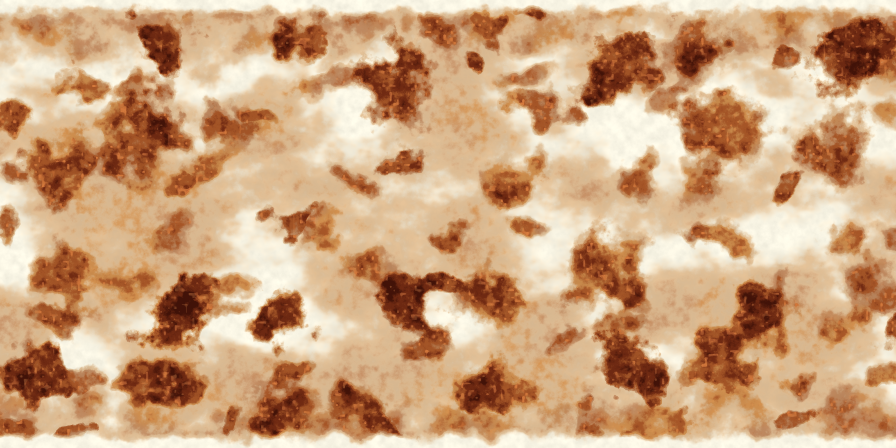
Reproduce this texture procedurally as a Shadertoy shader.

```glsl
vec2 hash22(vec2 p) {
    vec3 a = fract(p.xyx * vec3(0.1031, 0.1030, 0.0973));
    a += dot(a, a.yzx + 33.33);
    return fract((a.xx + a.yz) * a.zy);
}

float noise(vec2 p) {
    vec2 i = floor(p), f = fract(p);
    f = f * f * (3.0 - 2.0 * f);
    float low = mix(hash22(i).x, hash22(i + vec2(1, 0)).x, f.x);
    float high = mix(hash22(i + vec2(0, 1)).x, hash22(i + vec2(1, 1)).x, f.x);
    return mix(low, high, f.y);
}

float fbm(vec2 p) {
    float sum = 0.0, amp = 0.52;
    for (int i = 0; i < 5; i++) {
        sum += amp * noise(p);
        p = mat2(1.6, 1.2, -1.2, 1.6) * p + 7.3;
        amp *= 0.5;
    }
    return sum;
}

// Soft ellipses, one per jittered cell; returns the strongest coverage
float flakes(vec2 p, float cell, vec2 size, float chance, float tilt, float rough) {
    vec2 g = p / cell, id = floor(g);
    float best = 0.0;
    for (int y = -1; y <= 1; y++)
    for (int x = -1; x <= 1; x++) {
        vec2 c = id + vec2(x, y);
        vec2 place = hash22(c + 31.0), kind = hash22(c + 87.0), form = hash22(c + 143.0);
        if (kind.x > chance) continue;
        float angle = (kind.y - 0.5) * tilt;
        vec2 q = (g - c - 0.2 - 0.6 * place) * cell;
        q = mat2(cos(angle), -sin(angle), sin(angle), cos(angle)) * q;
        float d = length(q / (size * mix(0.75, 1.12, form.x))) + rough;
        float blur = mix(0.2, 0.55, form.y);
        best = max(best, mix(1.0, 0.65, form.y) * (1.0 - smoothstep(0.85 - blur, 0.85 + blur, d)));
    }
    return best;
}

// Cream through golden tan to dark roast
vec3 toastColor(float t, float warmth) {
    vec3 tan_ = mix(vec3(0.74, 0.53, 0.37), vec3(0.80, 0.55, 0.30), warmth);
    vec3 col = mix(vec3(0.98, 0.965, 0.90), vec3(0.87, 0.74, 0.58), smoothstep(0.0, 0.25, t));
    col = mix(col, tan_, smoothstep(0.25, 0.46, t));
    col = mix(col, vec3(0.64, 0.33, 0.15), smoothstep(0.46, 0.68, t));
    col = mix(col, vec3(0.43, 0.16, 0.07), smoothstep(0.68, 0.90, t));
    return mix(col, vec3(0.25, 0.07, 0.03), smoothstep(0.90, 1.15, t));
}

void mainImage(out vec4 fragColor, in vec2 fragCoord) {
    vec2 p = fragCoord / iResolution.y;
    vec2 warped = p + 0.12 * (vec2(fbm(p * 9.0), fbm(p * 9.0 + 40.0)) - 0.5);
    float rough = 1.4 * (fbm(p * 24.0 + 5.0) - 0.5);

    // Large round scorches, small flat flakes and pale haze
    float large = flakes(warped, 0.25, vec2(0.082, 0.075), 0.75, 3.0, rough);
    float small = flakes(warped + 3.7, 0.115, vec2(0.06, 0.032), 0.55, 1.6, rough);
    float haze = 0.32 * smoothstep(0.34, 0.68, fbm(p * vec2(5.0, 7.0) + 9.0));
    float toast = 1.0 - (1.0 - haze) * (1.0 - 0.88 * large) * (1.0 - 0.7 * small);
    toast += 0.7 * large * (fbm(p * 13.0 + 21.0) - 0.47);

    // Tan bands along the top and bottom, with a bare outer rim
    float edge = min(p.y, 1.0 - p.y);
    float ragged = edge + 0.16 * (fbm(p * 11.0 + 60.0) - 0.5);
    float band = 1.0 - smoothstep(0.07, 0.18, ragged);
    toast = max(toast, band * (0.37 + 0.8 * (fbm(p * 16.0 + 33.0) - 0.5)));
    toast *= smoothstep(0.012, 0.04, edge + 0.05 * (fbm(p * 20.0) - 0.5));

    // Crisp crumb grain, strongest where browned
    float grain = fbm(p * 62.0 + 11.0) - 0.5;
    toast += grain * (0.06 + 0.75 * clamp(toast, 0.0, 1.0));
    vec3 col = toastColor(toast, smoothstep(0.35, 0.62, fbm(p * 8.0 + 77.0)));

    // Golden glints on the browned parts
    float glint = smoothstep(0.68, 0.95, noise(p * 125.0)) * smoothstep(0.4, 0.8, toast);
    col += glint * vec3(0.22, 0.17, 0.10);
    col *= 1.0 + 0.12 * grain;
    fragColor = vec4(clamp(col, 0.0, 1.0), 1.0);
}
```
